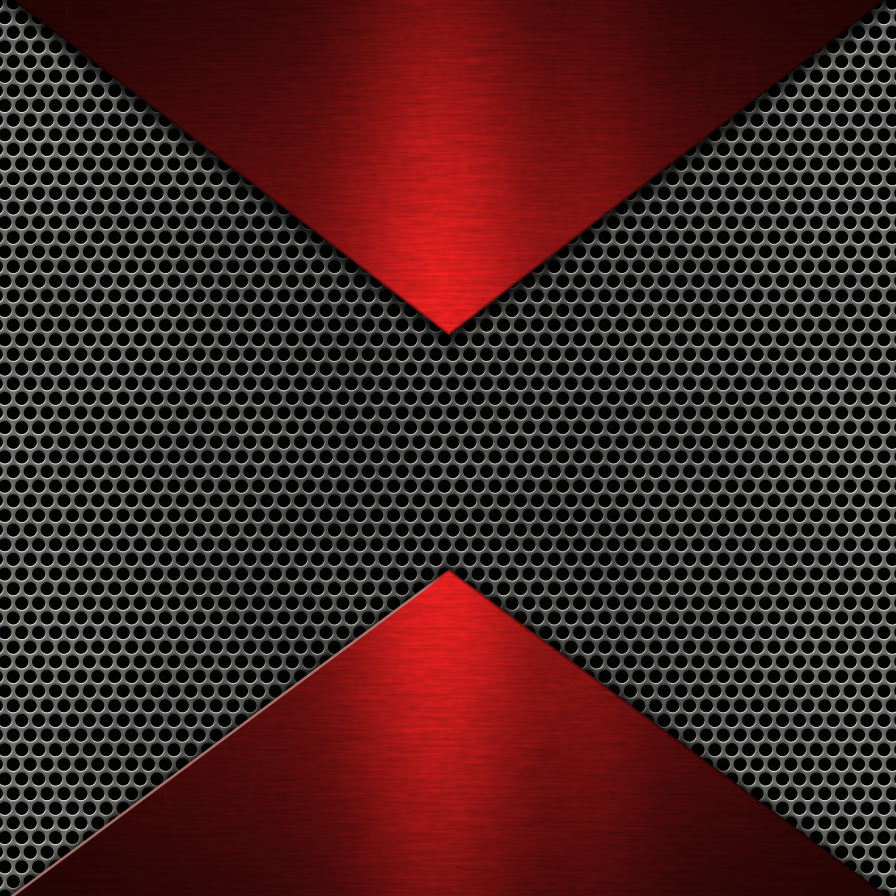
This background is drawn by a WebGL 1 fragment shader. Its source:

```glsl
precision highp float;
// Two brushed red metal wedges point at each other over a perforated steel sheet.
// The sheet is a hexagonal lattice of holes with lit rims; the wedges are signed
// distances shaded by vertical sheens, stretched gradient noise and fine scratches.
uniform vec2 u_resolution;

const vec2 TOP_APEX = vec2(0.501, 0.626);
const vec2 LOW_APEX = vec2(0.501, 0.3646);
const float TOP_SLOPE = 0.768;
const float LOW_SLOPE = 0.745;
const float HOLE_PITCH = 0.018868;
const vec2 HOLE_ORIGIN = vec2(0.345, 0.4574);

float hash(vec2 p) {
  return fract(sin(dot(p, vec2(127.1, 311.7))) * 43758.5);
}

vec2 gradient(vec2 cell) {
  float angle = 6.28318 * hash(cell);
  return vec2(cos(angle), sin(angle));
}

float gradientNoise(vec2 p) {
  vec2 i = floor(p), f = fract(p);
  vec2 w = f * f * f * (f * (f * 6.0 - 15.0) + 10.0);
  float a = dot(gradient(i), f);
  float b = dot(gradient(i + vec2(1, 0)), f - vec2(1, 0));
  float c = dot(gradient(i + vec2(0, 1)), f - vec2(0, 1));
  float d = dot(gradient(i + vec2(1, 1)), f - vec2(1, 1));
  return mix(mix(a, b, w.x), mix(c, d, w.x), w.y);
}

float bell(float x, float width) {
  return exp(-x * x / (width * width));
}

// Signed distance to a wedge opening upward from its apex; negative inside
float wedge(vec2 p, float slope) {
  return (slope * abs(p.x) - p.y) / sqrt(1.0 + slope * slope);
}

// Offset from the nearest hole centre, in units of the pitch
vec2 nearestHole(vec2 p) {
  vec2 period = vec2(1.0, 1.73205);
  vec2 a = mod(p + 0.5 * period, period) - 0.5 * period;
  vec2 b = mod(p, period) - 0.5 * period;
  return dot(a, a) < dot(b, b) ? a : b;
}

vec3 perforatedSteel(vec2 uv, float pixel) {
  vec2 q = nearestHole((uv - HOLE_ORIGIN) / HOLE_PITCH);
  float r = length(q);
  float soft = 0.6 * pixel / HOLE_PITCH;
  float facing = dot(q / max(r, 0.001), vec2(0.24, -0.97));

  // Flat metal, a little brighter toward the sides
  float level = 0.31 + 0.10 * smoothstep(0.15, 0.5, abs(uv.x - 0.5));
  level += 0.05 * gradientNoise(uv * 9.0) + 0.06 * gradientNoise(uv * 160.0);

  // Lit lower rim and shaded upper rim
  float rim = bell(r - 0.415, 0.05);
  level += rim * (0.42 * smoothstep(0.1, 0.9, facing) - 0.10 * smoothstep(0.0, 1.0, -facing));
  float metal = smoothstep(0.385 - soft, 0.385 + soft, r);
  return mix(vec3(0.012, 0.012, 0.010), level * vec3(1.0, 1.0, 0.965), metal);
}

// Sparse hairlines at hashed places and angles
float scratches(vec2 uv, float pixel) {
  float sum = 0.0;
  for (int i = 0; i < 14; i++) {
    float id = float(i);
    vec2 p = uv - vec2(hash(vec2(id, 1.0)), hash(vec2(id, 2.0)));
    float angle = 1.2 + 1.6 * hash(vec2(id, 3.0));
    vec2 along = vec2(cos(angle), sin(angle));
    float across = dot(p, vec2(-along.y, along.x));
    sum += bell(across, 0.0008 + 0.4 * pixel) * bell(dot(p, along), 0.07);
  }
  return sum;
}

vec3 brushedRed(vec2 uv, float pixel) {
  // Vertical sheens, fading outward from the canvas centre
  float sheen = 0.46 + 0.44 * bell(uv.x - 0.49, 0.10) + 0.13 * bell(uv.x - 0.67, 0.06);
  float fade = mix(1.0, 0.28, smoothstep(0.1, 0.75, length(uv - 0.5)));

  // Horizontal brushing and a coarse mottling
  float grain = 0.13 * gradientNoise(uv * vec2(14.0, 260.0));
  grain += 0.10 * gradientNoise(uv * vec2(40.0, 420.0));
  grain += 0.08 * gradientNoise(uv * vec2(90.0, 110.0));
  float level = sheen * fade * (1.0 + grain) + 0.025 * scratches(uv, pixel);
  return level * vec3(1.0, 0.138, 0.138);
}

void main() {
  float side = min(u_resolution.x, u_resolution.y);
  vec2 uv = (gl_FragCoord.xy - 0.5 * u_resolution) / side + 0.5;
  float pixel = 1.0 / side;

  float top = wedge(uv - TOP_APEX, TOP_SLOPE);
  float low = wedge((uv - LOW_APEX) * vec2(1, -1), LOW_SLOPE);
  float panel = min(top, low);

  // Steel with the soft shadows cast by both wedges
  vec3 color = perforatedSteel(uv, pixel);
  color *= mix(0.2, 1.0, smoothstep(-0.002, 0.022, top));
  color *= mix(0.4, 1.0, smoothstep(-0.002, 0.014, low));

  // Red panels with a dark bevel, lit on the lower left edge
  vec3 red = brushedRed(uv, pixel);
  red *= mix(0.55, 1.0, smoothstep(0.0, 0.004, -panel));
  float leftSide = 1.0 - smoothstep(0.47, 0.502, uv.x);
  float edgeLight = leftSide * (1.0 - smoothstep(0.002, 0.002 + 1.5 * pixel, -low));
  red = mix(red, vec3(0.72, 0.52, 0.50), 0.85 * edgeLight * step(low, top));

  float cover = 1.0 - smoothstep(-0.7 * pixel, 0.7 * pixel, panel);
  gl_FragColor = vec4(mix(color, red, cover), 1.0);
}
```
